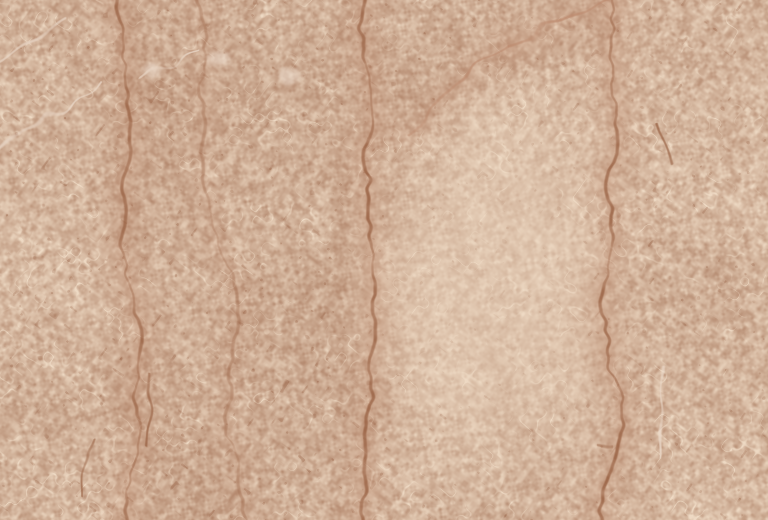
This texture is drawn by a Shadertoy shader. Its source:

```glsl
const vec3 SHADE_COLOR = vec3(0.75, 0.60, 0.50);
const vec3 LIGHT_COLOR = vec3(0.88, 0.78, 0.69);
const vec3 VEIN_COLOR  = vec3(0.59, 0.37, 0.25);
const vec3 ROSE_COLOR  = vec3(0.74, 0.54, 0.43);
const vec3 PALE_COLOR  = vec3(0.92, 0.85, 0.79);
const float BASE_TONE   = 0.60;
const float GRAIN       = 0.85;
const float FINE_GRAIN  = 0.65;
const float FLECK_TONE  = 0.45;
const float VEIN_WIDTH  = 0.0034;
const float HALO_WIDTH  = 0.028;
const float CRACK_WIDTH = 0.003;

// Long veins: x at the bottom, lean towards the top, strength, seed
const vec4 VEINS[4] = vec4[4](
    vec4(0.258, -0.015, 0.75, 3.0),
    vec4(0.475, -0.100, 0.42, 11.0),
    vec4(0.697, -0.008, 0.80, 23.0),
    vec4(1.183, -0.012, 0.80, 37.0));

// Short cracks as start and end points: four brown, two rose, four pale
const vec4 CRACKS[10] = vec4[10](
    vec4(0.173, 0.155, 0.163, 0.050), vec4(1.272, 0.760, 1.303, 0.685),
    vec4(0.295, 0.290, 0.280, 0.150), vec4(1.145, 0.143, 1.175, 0.140),
    vec4(1.160, 0.990, 0.970, 0.915), vec4(0.970, 0.915, 0.790, 0.750),
    vec4(1.272, 0.300, 1.265, 0.120), vec4(0.000, 0.720, 0.190, 0.840),
    vec4(0.000, 0.880, 0.130, 0.960), vec4(0.270, 0.855, 0.375, 0.900));

float hash(vec2 p) {
    return fract(sin(dot(p, vec2(127.1, 311.7))) * 43758.5453);
}

float noise(vec2 p) {
    vec2 i = floor(p), f = fract(p);
    f = f * f * (3.0 - 2.0 * f);
    return mix(mix(hash(i), hash(i + vec2(1, 0)), f.x),
               mix(hash(i + vec2(0, 1)), hash(i + vec2(1, 1)), f.x), f.y);
}

float fbm(vec2 p) {
    float sum = 0.0, amp = 0.5;
    for (int i = 0; i < 4; i++) {
        sum += amp * noise(p);
        p = mat2(1.6, 1.2, -1.2, 1.6) * p + 7.3;
        amp *= 0.5;
    }
    return sum / 0.9375;
}

float segmentDistance(vec2 p, vec2 a, vec2 b) {
    vec2 pa = p - a, ba = b - a;
    return length(pa - ba * clamp(dot(pa, ba) / dot(ba, ba), 0.0, 1.0));
}

float veinX(vec4 vein, float y) {
    float wander = 0.044 * (noise(vec2(y * 5.0, vein.w)) - 0.5)
                 + 0.020 * (noise(vec2(y * 17.0, vein.w + 5.0)) - 0.5)
                 + 0.008 * (noise(vec2(y * 55.0, vein.w + 9.0)) - 0.5);
    return vein.x + vein.y * y + wander;
}

// Broad light and shade of the stone
float broadTone(vec2 p, out float glow) {
    vec2 q = p + 0.12 * (vec2(fbm(p * 4.0), fbm(p * 4.0 + 31.0)) - 0.5);
    glow = 1.0 - smoothstep(0.45, 1.3, length((q - vec2(0.95, 0.43)) / vec2(0.25, 0.37)));
    float right = mix(0.70, 1.15, smoothstep(0.72, 0.95, q.y));
    float band = smoothstep(0.17, 0.29, q.x) * (1.0 - smoothstep(right - 0.06, right + 0.06, q.x));
    return BASE_TONE + 0.36 * glow - 0.24 * band + 0.55 * (fbm(p * 5.0 + 13.0) - 0.5);
}

// Fine grain with curled pale flecks and sparse dark specks
float grainTone(vec2 p, float glow) {
    vec2 q = mat2(0.8, 0.6, -0.6, 0.8) * p;
    float grain = GRAIN * (noise(q * 105.0) - 0.5) + FINE_GRAIN * (noise(q.yx * 185.0 + 17.0) - 0.5);
    float ridge = 1.0 - abs(2.0 * noise(q * 62.0 + 41.0) - 1.0);
    float patches = smoothstep(0.45, 0.75, fbm(p * 22.0 + 5.0));
    float flecks = smoothstep(0.78, 0.98, ridge) * patches;
    float specks = smoothstep(0.86, 0.96, noise(q * 88.0 + 71.0));
    return (grain + FLECK_TONE * flecks - 0.5 * specks) * mix(1.0, 0.55, glow);
}

void mainImage(out vec4 fragColor, in vec2 fragCoord) {
    vec2 p = fragCoord / iResolution.y;
    float soft = 0.7 / iResolution.y;
    float glow;
    float tone = broadTone(p, glow) + grainTone(p, glow);
    vec3 color = mix(SHADE_COLOR, LIGHT_COLOR, clamp(tone, -0.6, 1.4));

    // Long veins with rosy halos
    for (int i = 0; i < 4; i++) {
        vec4 vein = VEINS[i];
        float d = abs(p.x - veinX(vein, p.y));
        float broken = smoothstep(0.15, 0.65, noise(vec2(p.y * 14.0, vein.w + 2.0)));
        float beads = 0.65 + 0.35 * noise(vec2(p.y * 75.0, vein.w + 4.0));
        float width = VEIN_WIDTH * (0.65 + 0.6 * broken);
        float line = 1.0 - smoothstep(0.2 * width, width + soft, d);
        color = mix(color, ROSE_COLOR, 0.48 * vein.z * exp(-d / HALO_WIDTH));
        color = mix(color, VEIN_COLOR, line * vein.z * beads * mix(0.5, 1.0, broken));
    }

    // Short cracks on a ragged path
    vec2 ragged = p + 0.026 * (vec2(noise(p * 24.0), noise(p * 24.0 + 53.0)) - 0.5);
    for (int i = 0; i < 10; i++) {
        float d = segmentDistance(ragged, CRACKS[i].xy, CRACKS[i].zw);
        float line = 1.0 - smoothstep(0.1 * CRACK_WIDTH, CRACK_WIDTH + soft, d);
        float fade = 0.3 + 0.5 * noise(p * 30.0 + float(i));
        vec3 tint = i < 4 ? VEIN_COLOR : i < 6 ? ROSE_COLOR : PALE_COLOR;
        color = mix(color, tint, line * fade);
        if (i == 4 || i == 5) color = mix(color, ROSE_COLOR, 0.25 * exp(-d / HALO_WIDTH));
    }

    // Small chalky clouds near the top
    for (int i = 0; i < 3; i++) {
        vec2 center = vec2(0.29 + 0.135 * float(i), 0.87 + 0.02 * sin(float(i) * 2.0));
        float d = length((p - center) * vec2(1.0, 1.2)) + 0.035 * (fbm(p * 35.0) - 0.5);
        color = mix(color, PALE_COLOR, 0.6 * (1.0 - smoothstep(0.004, 0.026, d)));
    }
    fragColor = vec4(color, 1.0);
}
```
